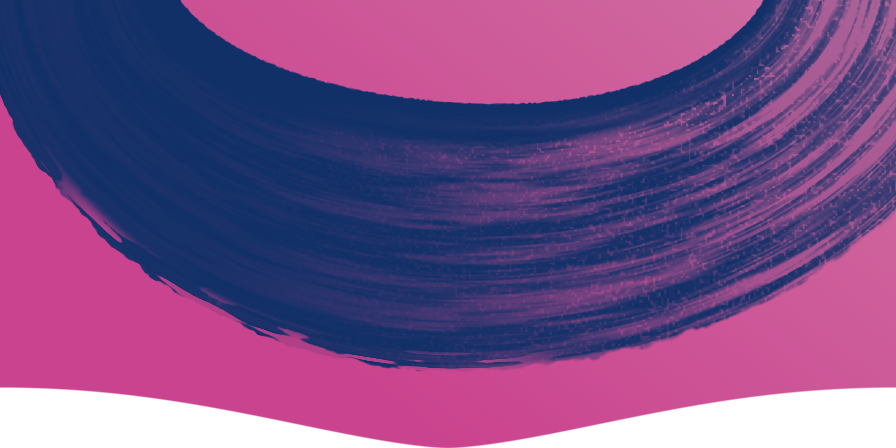
A WebGL 1 fragment shader for this background:

```glsl
precision highp float;
// A broad, drying navy brush arc sweeps over a pink gradient above a white wave.
// Two skewed ellipses bound the arc; noise stretched along it makes the bristle
// streaks, and the ink thins to the right. Units: canvas height = 1.
uniform vec2 u_resolution;

#define PINK_DEEP vec3(0.793, 0.262, 0.556)
#define PINK_PALE vec3(0.815, 0.435, 0.640)
#define NAVY vec3(0.065, 0.188, 0.405)
#define WAVE_HEIGHT 0.135
#define WAVE_POWER 0.77
#define STREAK_STRENGTH 0.82
#define STREAK_SCALE vec2(24.0, 2.0)
#define GRAIN_SCALE 165.0
#define EDGE_ROUGHNESS 0.012
#define DRY_START 0.35
#define DRY_END 2.1

float hash(vec2 p) {
  vec3 q = fract(vec3(p.xyx) * 0.1031);
  q += dot(q, q.yzx + 33.33);
  return fract((q.x + q.y) * q.z);
}

float noise(vec2 p) {
  vec2 cell = floor(p);
  vec2 f = fract(p);
  f = f * f * (3.0 - 2.0 * f);
  vec2 e = vec2(1.0, 0.0);
  return mix(mix(hash(cell), hash(cell + e), f.x),
             mix(hash(cell + e.yx), hash(cell + e.xx), f.x), f.y);
}

// Approximate signed distance to an ellipse with unequal left and right radii.
float skewedEllipse(vec2 p, vec2 center, float left, float right, float height) {
  vec2 d = p - center;
  vec2 radii = vec2(d.x < 0.0 ? left : right, height);
  vec2 q = d / radii;
  float k = length(q);
  return k * (k - 1.0) / max(length(q / radii), 0.001);
}

// Layered noise, long in the painting direction and fine across it.
float bristles(float across, float along) {
  vec2 p = vec2(across, along) * STREAK_SCALE;
  float sum = 0.0;
  float weight = 0.45;
  for (int i = 0; i < 3; i++) {
    sum += weight * noise(p + 17.0 * float(i));
    p *= 2.3;
    weight *= 0.72;
  }
  return sum;
}

float bump(float x, float center, float width) {
  float d = (x - center) / width;
  return exp(-d * d);
}

void main() {
  vec2 p = gl_FragCoord.xy / u_resolution.y;
  float pixel = 1.0 / u_resolution.y;

  // Diagonal pink backdrop
  float shade = clamp((dot(p, vec2(0.35, 0.45)) - 0.35) / 0.8, 0.0, 1.0);
  vec3 color = mix(PINK_DEEP, PINK_PALE, shade);

  // Arc coordinates: across runs from the inner rim (0) to the outer rim (1)
  float inner = skewedEllipse(p, vec2(1.12, 1.096), 0.75, 0.612, 0.328);
  float outer = -skewedEllipse(p, vec2(1.016, 1.177), 1.107, 1.286, 1.003);
  float across = inner / max(inner + outer, 0.01);
  float along = atan(p.y - 1.177, p.x - 1.08);

  // Dryness grows to the right but spares the wet inner rim
  float dry = smoothstep(DRY_START, DRY_END, p.x + 0.15 * (p.y - 0.5));
  float tip = smoothstep(1.6, 2.15, p.x + 0.3 * (p.y - 0.5));
  float rim = smoothstep(0.02, mix(0.34, 0.06, dry), across);
  rim *= 1.0 - 0.85 * bump(across, 0.125, 0.03);
  float streak = smoothstep(0.3, 0.78, bristles(across, along));
  float bare = (dry + 0.06) * (0.06 + STREAK_STRENGTH * streak) + 0.22 * tip;

  // Paper grain, densest in a trail beside the wet rim
  float grain = noise(p * GRAIN_SCALE);
  float trail = bump(across, 0.19, 0.03);
  bare += dry * (0.25 + 0.4 * trail) * smoothstep(0.68, 0.9, grain);
  bare += 0.16 * dry * (grain - 0.5);
  float ink = 1.0 - clamp(bare * rim, 0.0, 0.8);

  // Frayed outer edge with torn threads along the lower left
  float fray = noise(vec2(along * 28.0, outer * 60.0)) - 0.5;
  fray += 0.5 * (noise(p * 90.0) - 0.5);
  float soft = pixel + 0.006 * dry;
  float body = smoothstep(-soft, soft, outer + EDGE_ROUGHNESS * fray);
  float thread = noise(vec2(outer * 110.0, along * 11.0));
  float torn = smoothstep(0.56, 0.7, thread + 0.15 * fray);
  torn *= 1.0 - smoothstep(0.015, 0.05, outer);
  torn *= smoothstep(0.03, 0.25, p.x) * (1.0 - smoothstep(1.0, 1.4, p.x));
  body *= 1.0 - 0.85 * torn;
  body *= smoothstep(-pixel, pixel, inner + 0.003 * (grain - 0.5));
  color = mix(color, NAVY, body * ink);

  // White wave, lowest at the middle
  float u = pow(abs(p.x - 1.0) + 0.0001, WAVE_POWER);
  float wave = WAVE_HEIGHT * (0.5 - 0.5 * cos(3.14159 * min(u, 1.0)));
  color = mix(color, vec3(1.0), 1.0 - smoothstep(-pixel, pixel, p.y - wave));

  gl_FragColor = vec4(color, 1.0);
}
```
